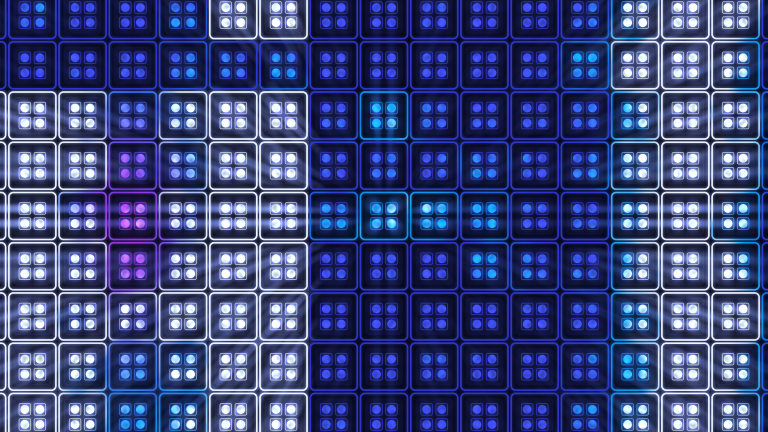
Reproduce this pattern procedurally as a Shadertoy shader.

```glsl
// A wall of rounded light tiles, four lamps each, with radial streaks of light.

vec2 hashGradient(vec2 i) {
    float a = 6.2832 * fract(sin(dot(i, vec2(127.1, 311.7))) * 43758.5);
    return vec2(cos(a), sin(a));
}

float gradientNoise(vec2 p) {
    vec2 i = floor(p), f = p - i, u = f * f * (3.0 - 2.0 * f), e = vec2(1, 0);
    return mix(mix(dot(hashGradient(i), f),
                   dot(hashGradient(i + e.xy), f - e.xy), u.x),
               mix(dot(hashGradient(i + e.yx), f - e.yx),
                   dot(hashGradient(i + 1.0), f - 1.0), u.x), u.y);
}

float roundBox(vec2 p, float halfSize, float radius) {
    vec2 d = abs(p) - halfSize + radius;
    return length(max(d, 0.0)) + min(max(d.x, d.y), 0.0) - radius;
}

// Brightness of the wall: broad columns of light, broken at tile edges
float lightLevel(vec2 q) {
    vec2 id = floor(q + 0.5);
    vec2 s = mix(id, q, 0.45);
    float left = step(id.x, -1.5) * (0.74 + 0.28 * cos((s.x + 2.5) * 1.257));
    if (id.y > 2.5) left *= id.y > 3.5 && id.x > -3.5 ? 0.9 : 0.15;
    float right = 1.0 * exp(-pow((s.x - 6.1) / 1.5, 2.0));
    float rows = abs(id.y - 1.0) < 0.5 ? 0.4 : step(abs(id.y - 1.0), 1.5);
    float middle = 0.56 * rows * exp(-s.x * s.x * (id.y < 0.5 ? 0.5 : 1.8));
    float spill = 0.28 * exp(-pow((s.x - 2.4) / 0.9, 2.0) - pow((s.y + 0.4) / 1.6, 2.0));
    float vary = 0.3 * gradientNoise(s * 0.6 + 3.7) + 0.22 * gradientNoise(q * 1.7);
    return clamp(left + right + middle + spill + vary, 0.0, 1.0);
}

// Blue through cyan or magenta to white
vec3 lightColor(float level, vec2 q) {
    float pink = exp(-pow((q.x + 5.1) / 1.3, 2.0) - pow((q.y + 0.2) / 2.6, 2.0));
    vec3 mid = mix(vec3(0.05, 0.64, 1.0), vec3(0.72, 0.2, 0.95), pink);
    vec3 c = mix(vec3(0.21, 0.24, 0.9), mid, smoothstep(0.12, 0.5, level));
    return mix(c, vec3(0.95, 0.98, 1.0), smoothstep(0.5, 0.76, level));
}

// Lamp light smeared along rays through the centre
vec3 streaks(vec2 q) {
    vec3 sum = vec3(0);
    for (int i = 0; i < 36; i++) {
        float t = (float(i) + 0.5) / 36.0;
        vec2 s = q * (1.0 + mix(-0.9, 1.35, t) / (length(q) + 1.2));
        vec2 f = s - floor(s + 0.5);
        float lamp = 1.0 - smoothstep(0.05, 0.13, length(abs(f) - 0.15));
        float level = lightLevel(s);
        vec3 tint = mix(lightColor(level, s), vec3(0.36, 0.5, 1.0), 0.65);
        sum += tint * lamp * (0.2 + level) * (1.0 - abs(2.0 * t - 0.85) * 0.6);
    }
    return sum / 36.0;
}

void mainImage(out vec4 fragColor, in vec2 fragCoord) {
    // Tile grid, one tile centred on the canvas
    vec2 q = (fragCoord - 0.5 * iResolution.xy) / iResolution.y * 8.6;
    float px = 8.6 / iResolution.y;
    vec2 f = q - floor(q + 0.5);
    float level = lightLevel(q);
    vec3 glow = lightColor(level, q);
    vec3 halo = mix(glow, vec3(0.2, 0.3, 1.0), 0.5);

    // Dark tile face with a recessed inner panel
    float tile = roundBox(f, 0.468, 0.09);
    float panel = roundBox(f, 0.36, 0.06);
    vec3 col = mix(vec3(0.012, 0.014, 0.04), vec3(0.035, 0.04, 0.11),
                   1.0 - smoothstep(-0.04, 0.04, panel));
    col += halo * 0.08 * exp(-abs(panel) * 45.0);
    col += streaks(q) * 1.75;

    // Glowing tile frame
    float frame = 1.0 - smoothstep(0.014 - 0.5 * px, 0.014 + 0.7 * px, abs(tile));
    col += halo * (0.34 + 0.26 * level) * exp(-abs(tile) * 24.0);
    col = mix(col, glow * (0.88 + 0.12 * level), frame * 0.95);

    // Four lamps, each in a thin square bezel
    vec2 lampPos = abs(f) - 0.15;
    float bezel = abs(roundBox(lampPos, 0.115, 0.03));
    float lamp = length(lampPos) - 0.086;
    float bezelLine = 1.0 - smoothstep(0.008 - 0.4 * px, 0.008 + 0.6 * px, bezel);
    col += halo * (0.3 + 0.35 * level) * exp(-max(lamp, 0.0) * 15.0);
    col = mix(col, glow * 0.85, bezelLine * 0.75);
    float shade = 0.95 + 0.4 * gradientNoise(q * 9.0);
    vec3 lampColor = lightColor(level + 0.1, q) * shade + vec3(0.05, 0.08, 0.1);
    col = mix(col, lampColor, 1.0 - smoothstep(-0.6 * px, 0.6 * px, lamp));

    fragColor = vec4(min(col, 1.0), 1.0);
}
```
